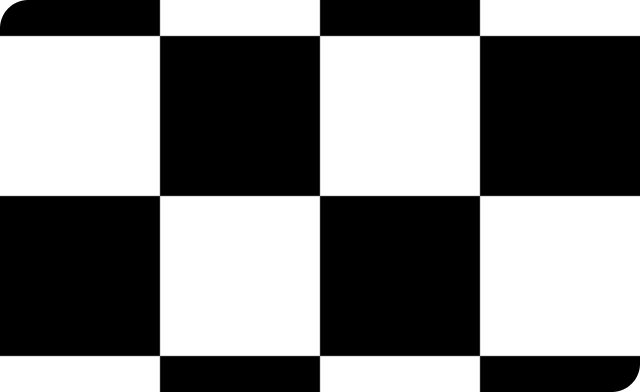
Reproduce this pattern procedurally as a WebGL 2 fragment shader.

```glsl
#version 300 es
precision highp float;

uniform vec2 u_resolution;
out vec4 fragColor;

// Signed distance to the nearest grid line, flipping sign from cell to cell
vec2 alternatingCells(vec2 p) {
    return 0.5 - abs(mod(p + 0.5, 2.0) - 1.0);
}

float roundedBox(vec2 p, vec2 halfSize, float radius) {
    vec2 q = abs(p) - halfSize + radius;
    return length(max(q, 0.0)) + min(max(q.x, q.y), 0.0) - radius;
}

void main() {
    // Square cells, four across the width, centred on the canvas
    float pixel = 4.0 / u_resolution.x;
    vec2 halfSize = 0.5 * u_resolution * pixel;
    vec2 p = gl_FragCoord.xy * pixel - halfSize;

    // Checkerboard; the clamp keeps the outer sides free of edge blending
    vec2 cell = alternatingCells(vec2(clamp(p.x, -1.5, 1.5), p.y));
    vec2 side = smoothstep(-0.9 * pixel, 0.9 * pixel, cell) * 2.0 - 1.0;
    float checker = 0.5 + 0.5 * side.x * side.y;

    // White outside the rounded corners
    float corner = roundedBox(p, halfSize, 0.177);
    float inside = clamp(0.5 - corner / pixel, 0.0, 1.0);

    fragColor = vec4(vec3(mix(1.0, checker, inside)), 1.0);
}
```
